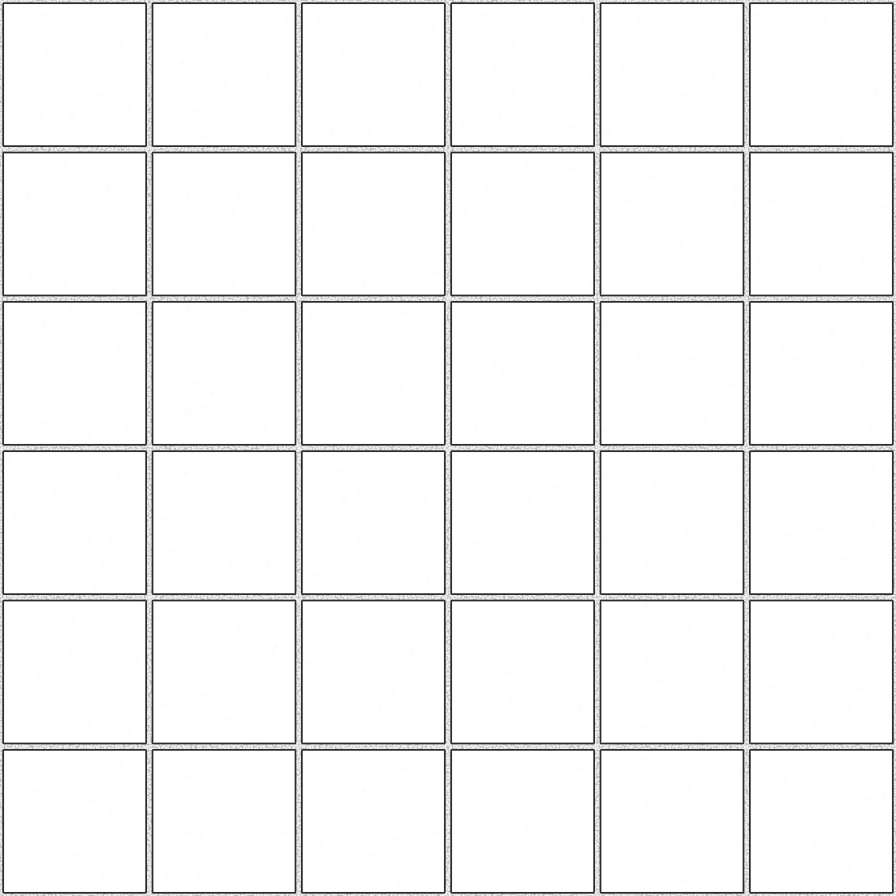
A Shadertoy shader for this pattern:

```glsl
vec2 hash2(vec2 p) {
    vec3 q = fract(p.xyx * vec3(0.1031, 0.1030, 0.0973));
    q += dot(q, q.yzx + 33.33);
    return fract((q.xx + q.yz) * q.zy);
}

// Distance to the nearest scattered point, wrapping after `period` cells
float cellular(vec2 uv, float period) {
    vec2 p = uv * period;
    vec2 cell = floor(p);
    float nearest = 2.0;
    for (int y = -1; y <= 1; y++) {
        for (int x = -1; x <= 1; x++) {
            vec2 neighbour = cell + vec2(x, y);
            vec2 point = neighbour + hash2(mod(neighbour, period));
            nearest = min(nearest, distance(p, point));
        }
    }
    return nearest;
}

float roundedBox(vec2 p, float halfSize, float radius) {
    vec2 q = abs(p) - halfSize + radius;
    return length(max(q, 0.0)) + min(max(q.x, q.y), 0.0) - radius;
}

// Share of a pixel lying inside the shape
float coverage(float dist, float pixel) {
    return clamp(0.5 - dist / pixel, 0.0, 1.0);
}

void mainImage(out vec4 fragColor, in vec2 fragCoord) {
    const float TILES = 6.0;
    vec2 uv = fragCoord / iResolution.xy;
    float pixel = TILES / min(iResolution.x, iResolution.y);
    float tile = roundedBox(fract(uv * TILES) - 0.5, 0.4844, 0.012);

    // Grainy grout
    float grain = cellular(uv, 384.0);
    vec3 color = vec3(mix(0.95, 0.74, smoothstep(0.15, 0.9, grain)));

    // Dark outline around a white face with barely visible specks
    float speck = smoothstep(0.1, 0.0, cellular(uv, 18.0));
    color = mix(color, vec3(0.17), coverage(tile, pixel));
    color = mix(color, vec3(1.0 - 0.012 * speck), coverage(tile + 0.0115, pixel));

    fragColor = vec4(color, 1.0);
}
```
